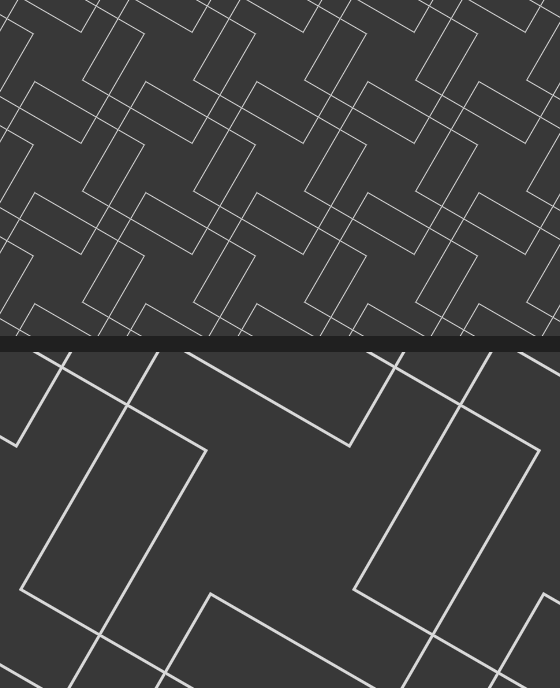
Top: the whole. Bottom: its middle third, enlarged.
A Shadertoy shader for this pattern:

```glsl
// Thin light outlines of tilted squares on a dark ground, one per grid cell.
// Each square is larger than its cell, so neighbours overlap; every pixel
// takes the nearest outline among the surrounding 3x3 cells.

// Distance to the outline of a square with the given half side
float squareOutline(vec2 p, float halfSide) {
    vec2 a = abs(p);
    return abs(max(a.x, a.y) - halfSide);
}

void mainImage(out vec4 fragColor, in vec2 fragCoord) {
    // Grid units: one cell is 1 x 1, with a cell centred on the canvas
    float cellSize = 0.1983 * iResolution.x;
    vec2 p = (fragCoord - 0.5 * iResolution.xy) / cellSize;
    vec2 cell = fract(p + 0.5) - 0.5;

    // Squares turned clockwise by 30 degrees
    float angle = radians(30.0);
    float c = cos(angle), s = sin(angle);
    mat2 turn = mat2(c, s, -s, c);

    // Nearest outline of this cell's square and its neighbours
    float dist = 1e3;
    for (int y = -1; y <= 1; y++) {
        for (int x = -1; x <= 1; x++) {
            vec2 local = turn * (cell - vec2(x, y));
            dist = min(dist, squareOutline(local, 0.5696));
        }
    }

    // Line coverage, smoothed over one pixel
    float line = clamp(0.5 + (0.0044 - dist) * cellSize, 0.0, 1.0);
    fragColor = vec4(mix(vec3(0.22), vec3(0.85), line), 1.0);
}
```
